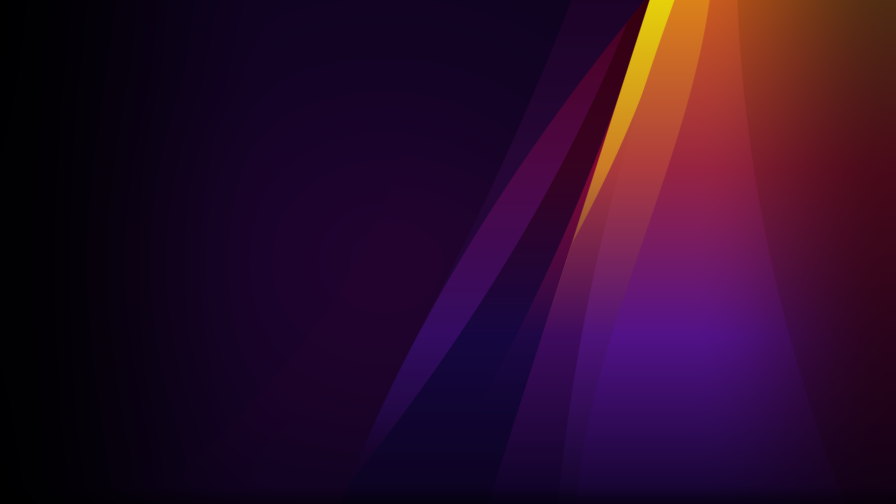
This background is drawn by a WebGL 1 fragment shader. Its source:

```glsl
precision highp float;

uniform vec2 u_resolution;

// Horizontal place of a curved edge at depth v below the top
float curve(float v, float start, float slope, float bend, float twist) {
    return start + v * (slope + v * (bend + v * twist));
}

// Smooth coverage of everything right of an edge
float rightOf(float x, float edge) {
    float aa = 1.0 / u_resolution.x;
    return smoothstep(-aa, aa, x - edge);
}

// Four evenly spaced colours from top to bottom
vec3 ramp(float v, vec3 top, vec3 upper, vec3 lower, vec3 bottom) {
    float t = v * 3.0;
    vec3 color = mix(top, upper, clamp(t, 0.0, 1.0));
    color = mix(color, lower, clamp(t - 1.0, 0.0, 1.0));
    return mix(color, bottom, clamp(t - 2.0, 0.0, 1.0));
}

// Dark violet field, black at the left
vec3 backdrop(float x, float v) {
    vec3 color = mix(vec3(0.0, 0.0, 0.005), vec3(0.055, 0.01, 0.12), smoothstep(0.0, 0.32, x));
    vec2 offset = (vec2(x, v) - vec2(0.43, 0.52)) / vec2(0.24, 0.38);
    color += vec3(0.065, 0.004, 0.06) * exp(-dot(offset, offset));
    float fold = rightOf(x, curve(v, 0.462, 0.065, -0.365, 0.0));
    float foldFade = smoothstep(0.25, 0.5, v) * (1.0 - smoothstep(0.8, 1.0, v));
    return color + vec3(0.012, -0.002, 0.002) * fold * foldFade;
}

// Orange to violet light, falling off to deep red at the right
vec3 glowField(float x, float v) {
    vec3 inner = ramp(v, vec3(0.80, 0.36, 0.12), vec3(0.59, 0.14, 0.25),
                      vec3(0.32, 0.07, 0.53), vec3(0.07, 0.015, 0.17));
    vec3 outer = ramp(v, vec3(0.34, 0.19, 0.09), vec3(0.31, 0.04, 0.12),
                      vec3(0.18, 0.015, 0.13), vec3(0.07, 0.005, 0.10));
    vec3 color = mix(inner, outer, smoothstep(0.77, 1.0, x));
    float veil = rightOf(x, curve(v, 0.823, 0.022, 0.098, 0.0));
    return color * (1.0 - vec3(0.09, 0.10, 0.18) * veil);
}

void main() {
    vec2 uv = gl_FragCoord.xy / u_resolution;
    float x = uv.x;
    float v = 1.0 - uv.y;
    vec3 color = backdrop(x, v);

    // Edges of the folded sheets, from left to right
    float veilEdge = curve(v, 0.638, -0.218, -0.061, 0.0);
    float magentaEdge = curve(v, 0.720, -0.464, 0.124, 0.0);
    float shadowEdge = max(curve(v, 0.710, -0.215, -0.124, 0.0), magentaEdge);
    float crimsonEdge = curve(v, 0.725, -0.163, -0.091, 0.0);
    float yellowEdge = curve(v, 0.725, -0.180, 0.0, 0.0);
    float orangeEdge = max(curve(v, 0.753, -0.167, -0.146, 0.0), yellowEdge);
    float violetEdge = curve(v, 0.753, -0.208, 0.078, 0.0);
    float glowEdge = curve(v, 0.792, -0.078, -0.247, 0.176);

    // Dim sheets
    vec3 veil = ramp(v, vec3(0.11, 0.01, 0.15), vec3(0.15, 0.025, 0.21),
                     vec3(0.12, 0.025, 0.22), vec3(0.05, 0.01, 0.12));
    color = mix(color, veil, rightOf(x, veilEdge) * (1.0 - smoothstep(0.65, 0.9, v)));

    vec3 magenta = ramp(v, vec3(0.28, 0.0, 0.11), vec3(0.30, 0.03, 0.27),
                        vec3(0.20, 0.045, 0.38), vec3(0.05, 0.01, 0.13));
    color = mix(color, magenta, rightOf(x, magentaEdge) * (1.0 - smoothstep(0.8, 0.98, v)));

    vec3 shadow = ramp(v, vec3(0.21, 0.0, 0.06), vec3(0.21, 0.01, 0.13),
                       vec3(0.085, 0.025, 0.25), vec3(0.045, 0.01, 0.12));
    color = mix(color, shadow, rightOf(x, shadowEdge));

    vec3 crimson = ramp(v, vec3(0.40, 0.0, 0.10), vec3(0.50, 0.03, 0.20),
                        vec3(0.14, 0.03, 0.28), vec3(0.05, 0.01, 0.13));
    color = mix(color, crimson, rightOf(x, crimsonEdge) * (1.0 - smoothstep(0.55, 0.85, v)));

    // Bright sheets
    vec3 yellow = ramp(v, vec3(0.90, 0.82, 0.04), vec3(0.80, 0.48, 0.15),
                       vec3(0.24, 0.04, 0.34), vec3(0.05, 0.01, 0.13));
    color = mix(color, yellow, rightOf(x, yellowEdge));

    vec3 orange = ramp(v, vec3(0.86, 0.52, 0.10), vec3(0.66, 0.22, 0.23),
                       vec3(0.24, 0.04, 0.36), vec3(0.05, 0.01, 0.14));
    color = mix(color, orange, rightOf(x, orangeEdge));

    vec3 violet = ramp(v, vec3(0.86, 0.51, 0.10), vec3(0.67, 0.23, 0.24),
                       vec3(0.30, 0.07, 0.47), vec3(0.06, 0.015, 0.15));
    color = mix(color, violet, rightOf(x, violetEdge));

    color = mix(color, glowField(x, v), rightOf(x, glowEdge));

    // Darkened lower rim
    color *= mix(0.6, 1.0, smoothstep(0.0, 0.04, uv.y));
    gl_FragColor = vec4(color, 1.0);
}
```
